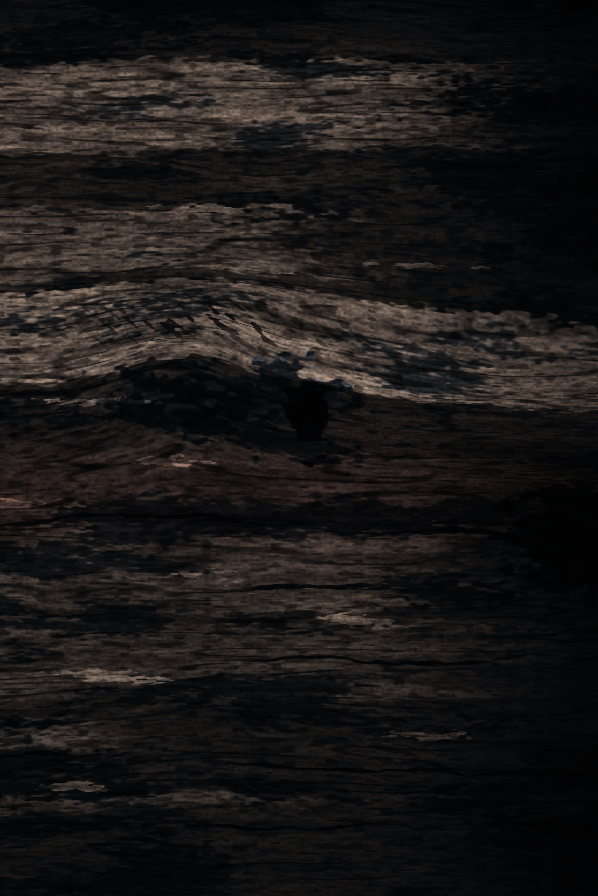
Write a Shadertoy shader that draws this texture.

```glsl
// Dark, scorched timber boards with horizontal grain, cracks and a burnt knot.
#define BASE_TONE 0.078
#define GRAIN_DEPTH 1.25
#define CHAR_AMOUNT 0.66
#define PORE_DEPTH 1.05
#define CRACKS 5
#define SLIVERS 11
#define SHADE_RIGHT 0.84
#define WARM vec3(1.15, 0.98, 0.86)
#define RUSSET vec3(1.26, 0.93, 0.82)
#define COOL vec3(0.84, 1.00, 1.20)
#define BLACK_LEVEL vec3(0.007, 0.008, 0.011)

// Lighter bands: centre height, half height, right end, tone
const vec4 BANDS[8] = vec4[8](
    vec4(0.880, 0.054, 0.54, 0.240),
    vec4(0.724, 0.038, 0.36, 0.215),
    vec4(0.622, 0.050, 0.95, 0.300),
    vec4(0.460, 0.036, 0.62, 0.110),
    vec4(0.371, 0.043, 0.56, 0.160),
    vec4(0.270, 0.048, 0.60, 0.135),
    vec4(0.182, 0.018, 0.14, 0.170),
    vec4(0.100, 0.010, 0.32, 0.170));

float sq(float x) { return x * x; }

float hash(vec2 p) {
    vec3 q = fract(p.xyx * 0.1031);
    q += dot(q, q.yzx + 33.33);
    return fract((q.x + q.y) * q.z);
}

float noise(vec2 p) {
    vec2 i = floor(p), f = fract(p);
    f = f * f * (3.0 - 2.0 * f);
    return mix(mix(hash(i), hash(i + vec2(1, 0)), f.x),
               mix(hash(i + vec2(0, 1)), hash(i + vec2(1, 1)), f.x), f.y);
}

float fbm(vec2 p) {
    float sum = 0.0, gain = 0.53;
    for (int i = 0; i < 4; i++) {
        sum += gain * noise(p);
        p = p * 2.03 + 17.3;
        gain *= 0.5;
    }
    return sum;
}

// Grain bends over the knot and sinks toward the right
vec2 flow(vec2 p) {
    float near = exp(-sq((p.y - 0.58) / 0.09));
    float bend = 0.045 * smoothstep(0.2, 0.6, p.x) - 0.030 * exp(-sq((p.x - 0.2) / 0.09));
    float drift = 0.016 * (noise(p * vec2(4.0, 6.0)) - 0.5) + 0.004 * (noise(p * vec2(16.0, 24.0)) - 0.5);
    return vec2(p.x, p.y + near * bend + drift);
}

float boardTone(vec2 p, float ragged) {
    float tone = BASE_TONE;
    float y = p.y + 0.030 * (fbm(p * vec2(7.0, 45.0)) - 0.5) + 0.008 * ragged;
    float x = p.x + 0.30 * (fbm(p * vec2(5.0, 40.0) + 9.0) - 0.5) + 0.12 * ragged;
    for (int i = 0; i < 8; i++) {
        vec4 b = BANDS[i];
        float inside = smoothstep(-0.002, 0.004, b.y - abs(y - b.x));
        inside *= 1.0 - smoothstep(b.z - 0.12, b.z + 0.06, x);
        tone = mix(tone, b.w, inside);
    }
    return tone;
}

// Pale splinters where the char has flaked off
float slivers(vec2 p, float ragged) {
    float mask = 0.0;
    for (int i = 0; i < SLIVERS; i++) {
        float k = float(i);
        vec2 c = vec2(0.5 * hash(vec2(k, 3.7)), 0.07 + 0.068 * (k + hash(vec2(k, 8.1))));
        vec2 size = vec2(0.03 + 0.05 * hash(vec2(k, 1.9)), 0.004 + 0.005 * hash(vec2(k, 5.3)));
        vec2 d = (p - c) / size;
        float r = abs(d.y + 0.6 * d.x) + sq(d.x) + 2.2 * (fbm(p * vec2(35.0, 160.0)) - 0.5) + ragged;
        mask = max(mask, 1.0 - smoothstep(0.6, 0.9, r));
    }
    return mask;
}

// Long jagged splits that thin out and break off
float cracks(vec2 p) {
    float mask = 0.0;
    for (int i = 0; i < CRACKS; i++) {
        float k = float(i);
        float y = 0.424 - 0.088 * k - 0.04 * p.x * cos(2.0 * k);
        y += 0.030 * (fbm(vec2(p.x * 8.0, k * 7.3)) - 0.5) + 0.002 * noise(vec2(p.x * 90.0, k));
        float open = smoothstep(0.25, 0.75, noise(vec2(p.x * 6.0 + 3.0, k * 5.1)) + 0.25 * step(k, 0.5));
        float width = 0.0026 * open * noise(vec2(p.x * 40.0, k * 3.3));
        mask = max(mask, open * (1.0 - smoothstep(width, width + 0.0013, abs(p.y - y))));
    }
    return mask;
}

float burn(vec2 p, vec2 centre, vec2 radius) {
    float rough = 1.5 * (fbm(p * vec2(32.0, 60.0)) - 0.5) + 0.5 * (noise(p * vec2(130.0, 200.0)) - 0.5);
    return 1.0 - smoothstep(0.78, 1.02, length((p - centre) / radius) + rough);
}

void mainImage(out vec4 fragColor, in vec2 fragCoord) {
    vec2 p = fragCoord / iResolution.y;
    vec2 w = flow(p);

    // Boards and scorched patches with frayed edges
    float ragged = noise(w * vec2(60.0, 260.0)) + noise(w * vec2(130.0, 400.0) + 5.0) - 1.0;
    float tone = max(boardTone(w, ragged), 0.25 * slivers(p, ragged));
    float scorch = fbm(w * vec2(6.0, 26.0) + 4.0) + 0.16 * ragged - 0.45 * tone;
    scorch = smoothstep(0.47, 0.58, scorch);
    tone *= 1.0 - CHAR_AMOUNT * scorch;

    // Fibres, short pores and thin broken growth lines
    float fibre = fbm(w * vec2(11.0, 130.0));
    float pore = 0.6 * noise(w * vec2(95.0, 440.0)) + 0.4 * noise(p * vec2(330.0, 470.0));
    float pits = smoothstep(0.62, 0.80, noise(w * vec2(65.0, 290.0) + 31.0));
    float ridge = abs(noise(w * vec2(7.0, 105.0)) - 0.5);
    float line = 1.0 - smoothstep(0.015, 0.085, ridge);
    line *= smoothstep(0.25, 0.55, noise(w * vec2(22.0, 120.0) + 7.0));
    tone *= max(0.1, 1.0 + GRAIN_DEPTH * (fibre - 0.5));
    tone *= 1.0 + PORE_DEPTH * (pore - 0.5);
    tone *= (1.08 - 0.48 * pits) * (1.0 - 0.62 * line);

    // Slanted checks in the bent band
    vec2 slant = vec2(p.x * 0.8 - p.y * 0.6, p.x * 0.6 + p.y * 0.8);
    float checks = smoothstep(0.68, 0.76, noise(slant * vec2(60.0, 210.0)) + 0.16 * ragged);
    checks *= exp(-sq((p.x - 0.23) / 0.16) - sq((w.y - 0.625) / 0.03));
    tone *= 1.0 - 0.85 * checks;

    // Burnt knot with scaly char, hollow and cracks
    float knot = burn(p, vec2(0.255, 0.553), vec2(0.135, 0.044));
    float scales = smoothstep(0.55, 0.8, noise(p * vec2(85.0, 150.0)));
    float hollow = max(burn(p, vec2(0.345, 0.530), vec2(0.026, 0.042)),
                       burn(p, vec2(0.640, 0.395), vec2(0.080, 0.070)));
    tone *= (1.0 - knot * (0.78 - 0.5 * scales)) * (1.0 - 0.92 * hollow) * (1.0 - 0.88 * cracks(p));

    // Light falls off to the right, top and bottom
    float fall = smoothstep(0.34, 0.70, p.x) * (1.0 - 0.6 * exp(-sq((p.y - 0.57) / 0.09)));
    tone *= 1.0 - SHADE_RIGHT * fall;
    tone *= mix(0.45, 1.0, smoothstep(1.0, 0.92, p.y)) * mix(0.6, 1.0, smoothstep(0.0, 0.25, p.y));

    // Warm bare wood, russet middle, bluish char
    float russet = exp(-sq((p.y - 0.45) / 0.055));
    float bluish = max(knot, 0.7 * scorch);
    vec3 tint = mix(COOL, mix(WARM, RUSSET, russet), smoothstep(0.015, 0.075, tone + 0.04 * russet));
    tint = mix(tint, COOL, 0.75 * bluish);
    fragColor = vec4(tone * tint + BLACK_LEVEL, 1.0);
}
```
